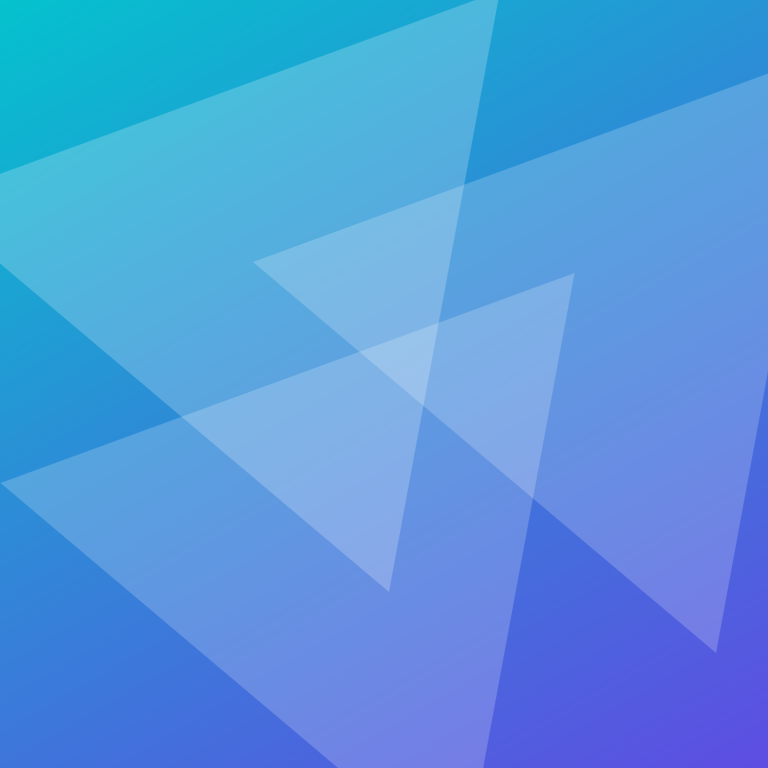
Give the GLSL for this background, as a three.js fragment shader.

```glsl
// Three translucent white triangles over a diagonal turquoise-to-violet gradient.
varying vec2 vUv;

const vec3 TURQUOISE = vec3(0.016, 0.761, 0.808);
const vec3 BLUE = vec3(0.165, 0.561, 0.839);
const vec3 VIOLET = vec3(0.369, 0.302, 0.886);

const float EDGE_SOFTNESS = 0.001;

// Corners shared by all triangles, relative to the left one
const vec2 TO_LOWER = vec2(0.6029, -0.5091);
const vec2 TO_RIGHT = vec2(0.7474, 0.2734);

// Three-stop gradient running down and to the right
vec3 background(vec2 p, vec2 direction, float middleStop) {
  float t = dot(vec2(p.x, 1.0 - p.y), direction) / (direction.x + direction.y);
  vec3 upper = mix(TURQUOISE, BLUE, clamp(t / middleStop, 0.0, 1.0));
  return mix(upper, VIOLET, clamp((t - middleStop) / (1.0 - middleStop), 0.0, 1.0));
}

// Signed distance to the line a-b, positive on its left side
float sideDistance(vec2 p, vec2 a, vec2 b) {
  vec2 along = normalize(b - a);
  return dot(p - a, vec2(-along.y, along.x));
}

// Smooth coverage of a triangle with its left corner at the given place
float triangleMask(vec2 p, vec2 leftCorner) {
  vec2 lower = leftCorner + TO_LOWER;
  vec2 right = leftCorner + TO_RIGHT;
  float inside = min(sideDistance(p, leftCorner, lower),
                 min(sideDistance(p, lower, right), sideDistance(p, right, leftCorner)));
  return smoothstep(-EDGE_SOFTNESS, EDGE_SOFTNESS, inside);
}

// Lays a translucent white triangle over a colour
vec3 addTriangle(vec3 color, vec2 p, vec2 leftCorner, float opacity) {
  return mix(color, vec3(1.0), opacity * triangleMask(p, leftCorner));
}

void main() {
  vec3 color = background(vUv, vec2(0.5, 0.866), 0.4);

  // Upper left, right and lower left triangles
  color = addTriangle(color, vUv, vec2(-0.0964, 0.7383), 0.22);
  color = addTriangle(color, vUv, vec2(0.3294, 0.6589), 0.2);
  color = addTriangle(color, vUv, vec2(0.0007, 0.3711), 0.2);

  gl_FragColor = vec4(color, 1.0);
}
```
